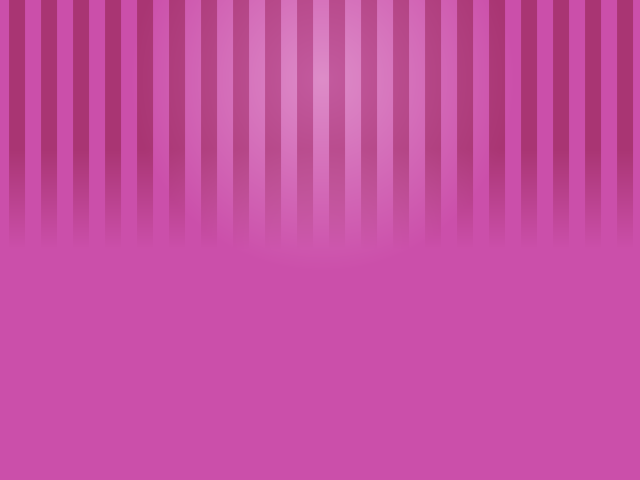
This background is drawn by a Shadertoy shader. Its source:

```glsl
const vec3 BASE_PINK = vec3(0.797, 0.310, 0.667);
const vec3 BASE_LIT = vec3(0.867, 0.550, 0.785);
const vec3 STRIPE_ROSE = vec3(0.662, 0.208, 0.450);
const vec3 STRIPE_LIT = vec3(0.765, 0.355, 0.622);

// Coverage of evenly repeated bars, each half a period wide
float stripeMask(float x, float count, float start, float pixel) {
    float phase = x * count - start;
    float edge = abs(fract(phase + 0.25) - 0.5) - 0.25;
    float blur = pixel * count * 0.5;
    return 1.0 - smoothstep(-blur, blur, edge);
}

// Linear falloff from one at the centre to zero at the radius
float spotlight(vec2 p, vec2 center, float radius) {
    return clamp(1.0 - length(p - center) / radius, 0.0, 1.0);
}

// Linear ramp between two heights
float ramp(float low, float high, float y) {
    return clamp((y - low) / (high - low), 0.0, 1.0);
}

void mainImage(out vec4 fragColor, in vec2 fragCoord) {
    vec2 uv = fragCoord / iResolution.xy;
    vec2 aspect = vec2(iResolution.x / iResolution.y, 1.0);

    // Soft round light near the top
    float glow = spotlight(uv * aspect, vec2(0.504, 0.835) * aspect, 0.40);
    vec3 backdrop = mix(BASE_PINK, BASE_LIT, glow);
    vec3 stripe = mix(STRIPE_ROSE, STRIPE_LIT, glow);

    // Hanging stripes that dissolve toward the middle
    float mask = stripeMask(uv.x, 20.0, 0.286, 1.0 / iResolution.x);
    float fade = ramp(0.480, 0.690, uv.y);

    fragColor = vec4(mix(backdrop, stripe, mask * fade), 1.0);
}
```
